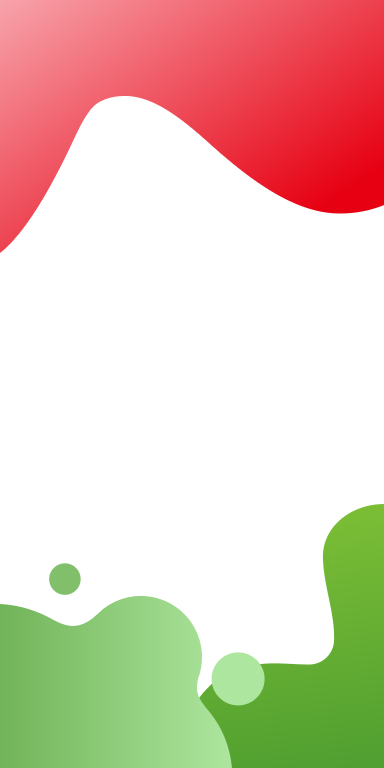
Write a WebGL 2 fragment shader that draws this background.

```glsl
#version 300 es
precision highp float;

uniform vec2 u_resolution;
out vec4 outColor;

// Smooth span between two knots, each holding position, value and slope
float span(float x, vec3 a, vec3 b) {
    float w = b.x - a.x;
    float t = clamp((x - a.x) / w, 0.0, 1.0);
    float s = 1.0 - t;
    return s * s * ((1.0 + 2.0 * t) * a.y + t * w * a.z)
         + t * t * ((1.0 + 2.0 * s) * b.y - s * w * b.z);
}

// Three joined spans through four knots
float curve(float x, vec3 a, vec3 b, vec3 c, vec3 d) {
    return x < b.x ? span(x, a, b) : x < c.x ? span(x, b, c) : span(x, c, d);
}

float circle(vec2 p, vec2 center, float radius) {
    return length(p - center) - radius;
}

// Antialiased coverage, where negative distances are inside
float coverage(float d) {
    float slope = length(vec2(dFdx(d), dFdy(d)));
    return clamp(0.5 - d / max(slope, 1e-5), 0.0, 1.0);
}

// Wave hanging from the top edge
float topWave(vec2 p) {
    vec3 middle = vec3(0.326, 1.75, 0.0);
    float rise = curve(p.x, vec3(0.0, 1.341, 0.8), vec3(0.195, 1.643, 2.15),
                       vec3(0.255, 1.732, 0.6), middle);
    float fall = curve(p.x, middle, vec3(0.547, 1.625, -0.9),
                       vec3(0.885, 1.444, 0.0), vec3(1.0, 1.466, -0.4 * -1.0));
    return (p.x < middle.x ? rise : fall) - p.y;
}

// Rounded mound in the lower left: shoulder, dome and flank
float leftMound(vec2 p) {
    float top = curve(p.x, vec3(0.0, 0.427, -0.05), vec3(0.135, 0.388, -0.55),
                      vec3(0.19, 0.37, 0.0), vec3(0.2526, 0.4, 0.95));
    float side = curve(p.y, vec3(0.0, 0.604, -0.1), vec3(0.154, 0.539, -0.85),
                       vec3(0.208, 0.513, 0.0), vec3(0.289, 0.526, 0.0));
    float shoulder = max(p.y - top, p.x - 0.2526);
    float flank = max(p.x - side, p.y - 0.289);
    return min(min(shoulder, flank), circle(p, vec2(0.367, 0.289), 0.159));
}

// Lower right bank: floor and wall joined by a round corner, with a domed top
float rightBank(vec2 p) {
    float wall = span(p.y, vec3(0.341, 0.87, 0.0), vec3(0.552, 0.841, 0.0));
    float ground = curve(p.x, vec3(0.518, 0.182, 1.3), vec3(0.56, 0.2266, 0.85),
                         vec3(0.682, 0.271, 0.1), vec3(0.805, 0.2695, 0.0));
    float cornerRadius = 0.065;
    vec2 q = vec2(p.x - wall, ground - p.y) + cornerRadius;
    float corner = cornerRadius - length(max(q, 0.0));
    vec2 domeRadii = vec2(0.159, 0.1354);
    float dome = (length((p - vec2(1.0, 0.552)) / domeRadii) - 1.0) * domeRadii.y;
    return min(dome, max(corner, p.y - 0.552));
}

vec3 ramp(vec3 from, vec3 to, float t) {
    return mix(from, to, clamp(t, 0.0, 1.0));
}

void main() {
    // Canvas spans 1 across and 2 up
    vec2 p = gl_FragCoord.xy / u_resolution * vec2(1.0, 2.0);

    vec3 paleGreen = vec3(0.68, 0.90, 0.62);
    vec3 red = ramp(vec3(0.97, 0.64, 0.67), vec3(0.902, 0.0, 0.07),
                    0.61 * p.x + 0.9 * (2.0 - p.y));
    vec3 leafGreen = ramp(vec3(0.49, 0.75, 0.21), vec3(0.31, 0.62, 0.19),
                          1.38 * (0.688 - p.y) + 0.2 * (p.x - 0.78));
    vec3 softGreen = ramp(vec3(0.445, 0.705, 0.345), paleGreen, p.x / 0.604);
    vec3 dotGreen = vec3(0.51, 0.75, 0.42);

    // Layers from back to front
    vec3 color = vec3(1.0);
    color = mix(color, red, coverage(topWave(p)));
    color = mix(color, leafGreen, coverage(rightBank(p)));
    color = mix(color, softGreen, coverage(leftMound(p)));
    color = mix(color, paleGreen, coverage(circle(p, vec2(0.62, 0.232), 0.069)));
    color = mix(color, dotGreen, coverage(circle(p, vec2(0.169, 0.492), 0.041)));
    outColor = vec4(color, 1.0);
}
```
